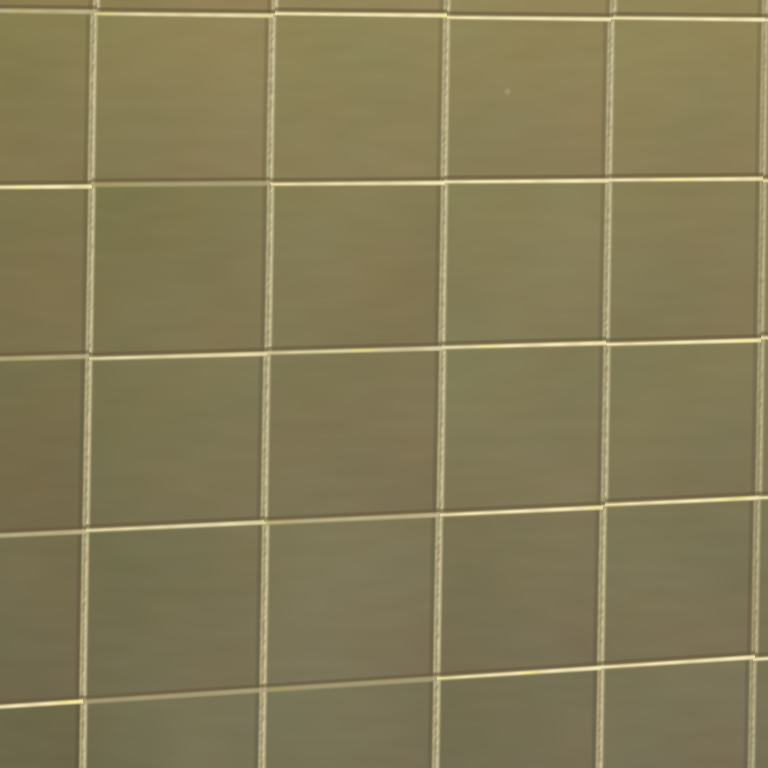
Reproduce this texture procedurally as a WebGL 1 fragment shader.

```glsl
precision highp float;
// Olive glazed wall tiles in slight perspective, with pale vertical joints and glinting horizontal ones.
uniform vec2 u_resolution;

#define COLUMN_START 0.125
#define COLUMN_STEP 0.2324
#define COLUMN_SHRINK 0.0009
#define COLUMN_LEAN 0.0165
#define JOINT_JITTER 0.004
#define JOINT_HALF 0.0052
#define GLINT_HALF 0.0023
#define TILE_VARIATION 0.018
#define GLAZE_TOP vec3(0.570, 0.520, 0.345)
#define GLAZE_BOTTOM vec3(0.462, 0.435, 0.330)
#define GROUT vec3(0.640, 0.600, 0.450)
#define GLINT vec3(0.970, 0.920, 0.720)

float hash(vec2 p) {
  return fract(sin(dot(p, vec2(127.1, 311.7))) * 43758.55);
}

vec2 gradient(vec2 cell) {
  float angle = 6.2832 * hash(cell);
  return vec2(cos(angle), sin(angle));
}

// Gradient noise, roughly -0.7 to 0.7
float noise(vec2 p) {
  vec2 i = floor(p), f = fract(p);
  vec2 w = f * f * f * (f * (f * 6.0 - 15.0) + 10.0);
  vec2 e = vec2(1.0, 0.0);
  float low = mix(dot(gradient(i), f), dot(gradient(i + e), f - e), w.x);
  float high = mix(dot(gradient(i + e.yx), f - e.yx), dot(gradient(i + 1.0), f - 1.0), w.x);
  return mix(low, high, w.y);
}

// Soft stripe around zero distance
float stripe(float d, float halfWidth) {
  float soft = 0.0012 + 0.7 / u_resolution.y;
  return 1.0 - smoothstep(halfWidth - soft, halfWidth + soft, abs(d));
}

// Brightness of one horizontal joint segment: worn on the left, clean on the right
float segmentGlint(float column, float line) {
  if (column > 2.5) return 1.0;
  if (column > 1.5) return clamp(1.2 - 0.25 * line, 0.2, 1.0);
  return 0.62 + 0.38 * cos(2.1 * (line - 1.0) + 3.1416 * column);
}

vec3 glaze(vec2 p, vec2 tile, vec2 local) {
  vec3 color = mix(GLAZE_TOP, GLAZE_BOTTOM, pow(p.y, 0.75));
  color -= 0.035 * (1.0 - smoothstep(0.0, 0.4, p.x));
  color += TILE_VARIATION * (hash(tile + 7.0) - 0.5);
  // Greener upper left and browner lower right in each tile
  float warmth = local.x + local.y - 1.0 + hash(tile + 3.0) - 0.5;
  color += vec3(0.006, -0.006, 0.002) * warmth;
  // Cloudy mottling and faint horizontal smears
  color += 0.018 * noise(p * 6.0) + 0.012 * noise(p * vec2(14.0, 55.0));
  color += vec3(0.012, -0.004, -0.008) * noise(p * 9.0 + 20.0);
  // Small pale fleck
  return color + 0.07 * (1.0 - smoothstep(0.001, 0.006, length(p - vec2(0.661, 0.119))));
}

void main() {
  vec2 p = gl_FragCoord.xy / u_resolution;
  p.y = 1.0 - p.y;

  // Row joints converge toward the right
  float rowStep = mix(0.2266, 0.2073, p.x);
  float rowPos = (p.y - mix(0.0156, 0.0270, p.x)) / rowStep;
  float row = floor(rowPos);
  float line = floor(rowPos + 0.5);

  // Find the column and its nearest vertical joint
  float column = 0.0, left = COLUMN_START - COLUMN_STEP;
  float across = 1.0, joint = 0.0;
  for (int i = 0; i < 5; i++) {
    float n = float(i);
    float x = COLUMN_START + COLUMN_STEP * n - COLUMN_SHRINK * n * n * n;
    x += JOINT_JITTER * (hash(vec2(n, row)) - 0.5) - COLUMN_LEAN * p.y;
    float d = p.x - x;
    if (d > 0.0) { column = n + 1.0; left = x; }
    if (abs(d) < abs(across)) { across = d; joint = n; }
  }
  vec2 local = vec2((p.x - left) / COLUMN_STEP, rowPos - row);
  vec3 color = glaze(p, vec2(column, row), local);

  // Vertical joint: grout band, shaded side and a broken pale strand
  float fiber = noise(vec2(p.x * 170.0 + p.y * 90.0, p.y * 130.0));
  float clean = mix(0.95, 0.65, smoothstep(2.5, 4.0, joint));
  color *= 1.0 - 0.10 * stripe(across + 0.0075, 0.003);
  color = mix(color, GROUT * (1.0 + 0.12 * fiber), 0.85 * clean * stripe(across, JOINT_HALF));
  float strand = stripe(across - 0.0018 + 0.0008 * fiber, 0.0017);
  strand += 0.5 * stripe(across + 0.0032, 0.0012);
  color = mix(color, vec3(0.84, 0.80, 0.64), clamp(clean * strand * (0.75 + 0.4 * fiber), 0.0, 1.0));

  // Horizontal joint: dark upper lip and a tapering glint
  float down = (rowPos - line) * rowStep;
  down += JOINT_JITTER * (hash(vec2(column, line) + 11.0) - 0.5);
  float shine = segmentGlint(column, line);
  shine *= 0.92 + 0.3 * noise(vec2(p.x * 35.0, line * 5.3));
  float taper = mix(0.75, 1.1, clamp(local.x, 0.0, 1.0));
  color = mix(color, vec3(0.40, 0.35, 0.23), 0.6 * stripe(down + 0.0055, 0.0026));
  color = mix(color, GROUT, 0.55 * stripe(down, 0.0036));
  vec3 glint = mix(GROUT, GLINT, clamp(shine, 0.0, 1.0));
  glint.b -= 0.12 * smoothstep(0.1, 0.5, noise(p * vec2(18.0, 7.0) + 4.0));
  color = mix(color, glint, stripe(down, GLINT_HALF * taper) * clamp(0.35 + shine, 0.0, 1.0));

  gl_FragColor = vec4(color, 1.0);
}
```
